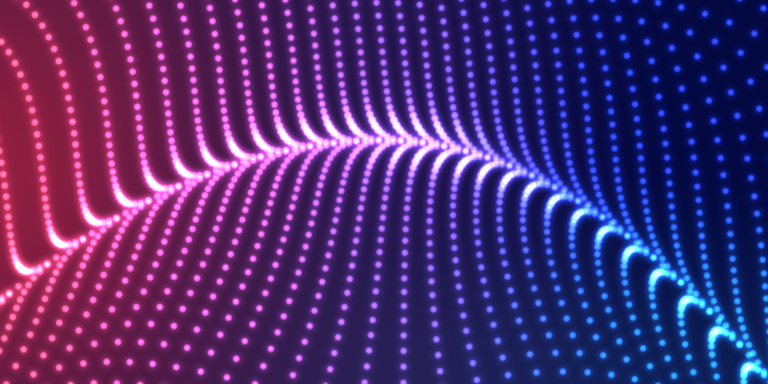
A Shadertoy shader for this background:

```glsl
// A folded sheet of glowing dots, pink to blue, over a dark red-to-navy gradient.

// Height of the fold line: a hump that drops faster on the right.
float ridge(float x) {
    float s = x - 1.0;
    return 0.635 - (s < 0.0 ? 0.42 : 0.62) * s * s;
}

// Row number <-> height above the fold; rows crowd together near the fold.
float rowHeight(float row) {
    return sign(row) * 0.065 * (sqrt(row * row + 900.0) - 30.0);
}

float heightRow(float height) {
    float e = abs(height) / 0.065;
    return sign(height) * sqrt(e * e + 60.0 * e);
}

// Sideways drift of a row: a sharp bend at the fold and a lean far above it.
float rowShift(float row, float height) {
    return 1.05 + 0.13 * exp(-abs(row) / 5.0) - 0.35 * pow(max(height, 0.0), 3.0);
}

// Columns fan out below the fold.
float rowSpread(float height) {
    float below = min(height, 0.0);
    return 0.75 * (1.0 + 2.0 * below * below);
}

vec2 dotPosition(float column, float row) {
    float height = rowHeight(row);
    float x = rowShift(row, height) + rowSpread(height) * sinh(column * 0.075);
    return vec2(x, ridge(x) + height);
}

vec3 backdrop(vec2 p) {
    vec3 col = mix(vec3(0.31, 0.09, 0.25), vec3(0.14, 0.08, 0.29), smoothstep(0.0, 1.0, p.x));
    col = mix(col, vec3(0.01, 0.03, 0.25), smoothstep(0.8, 1.8, p.x));
    col += vec3(0.25, 0.03, 0.0) * exp(-3.5 * dot(p - vec2(0.0, 0.55), p - vec2(0.0, 0.55)));
    return col + vec3(0.04, 0.08, 0.08) * smoothstep(0.6, 0.0, p.y) * smoothstep(0.2, 1.6, p.x);
}

vec3 dotTint(vec2 p) {
    vec3 tint = mix(vec3(1.0, 0.36, 0.5), vec3(0.95, 0.38, 0.9), smoothstep(0.0, 0.5, p.x));
    tint = mix(tint, vec3(0.62, 0.36, 1.0), smoothstep(0.6, 1.1, p.x));
    tint = mix(tint, vec3(0.16, 0.27, 1.0), smoothstep(1.0, 1.6, p.x));
    return mix(tint, vec3(0.12, 0.62, 1.0), smoothstep(1.1, 1.8, p.x) * smoothstep(0.6, 0.1, p.y));
}

void mainImage(out vec4 fragColor, in vec2 fragCoord) {
    vec2 p = fragCoord / iResolution.y;
    float pixel = 1.0 / iResolution.y;

    // Undo the fold to find the nearest lattice cell.
    float height = p.y - ridge(p.x);
    float row = heightRow(height);
    float column = asinh((p.x - rowShift(row, height)) / rowSpread(height)) / 0.075;
    vec2 cell = round(vec2(column, row));

    // Sum the neighbouring dots: solid core, pale centre and soft halo.
    float light = 0.0, white = 0.0;
    for (int i = -2; i <= 2; i++) {
        for (int j = -7; j <= 7; j++) {
            vec2 id = cell + vec2(i, j);
            vec2 center = dotPosition(id.x, id.y);
            float r = length(p - center);

            // Bright arcs: above the fold on the left, below it on the right.
            float side = id.y > 0.0 ? 1.0 - smoothstep(1.1, 1.4, center.x)
                                    : smoothstep(0.85, 1.1, center.x);
            float arc = side * exp(-pow((abs(id.y) - 6.0) / 2.6, 2.0));

            float radius = 0.0095 + 0.002 * arc;
            float core = 1.0 - smoothstep(radius - 0.003 - pixel, radius + pixel, r);
            float halo = exp(-r * r / 0.00022);
            light += 0.6 * core + 0.25 * halo * (1.0 + arc);
            white += 0.12 * exp(-r * r / 0.00003) + 0.35 * arc * core;
        }
    }

    vec3 col = backdrop(p) + dotTint(p) * light + vec3(0.75, 0.9, 1.0) * white;
    fragColor = vec4(min(col, 1.0), 1.0);
}
```
